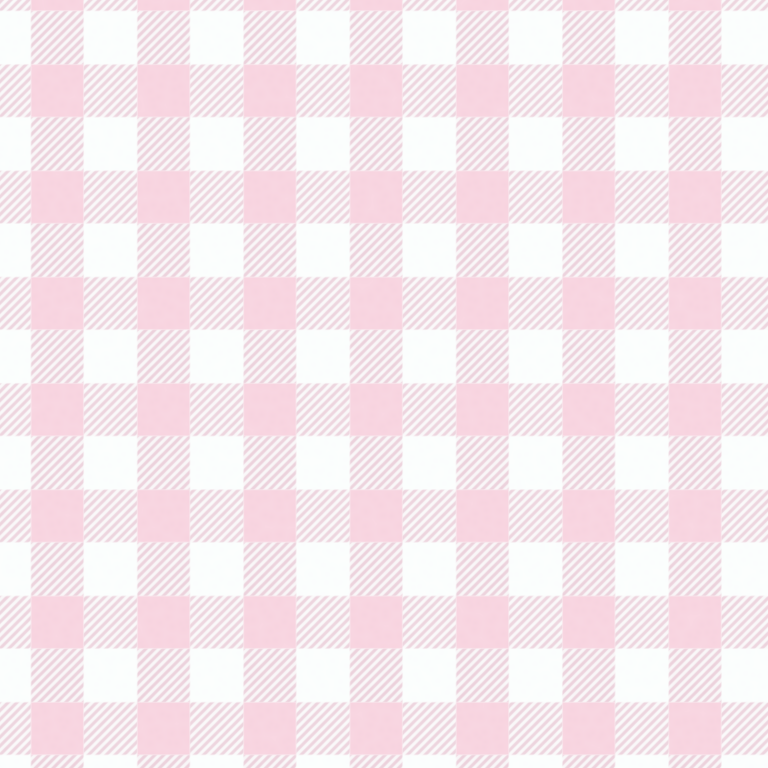
A WebGL 2 fragment shader for this pattern:

```glsl
#version 300 es
precision highp float;
// Pale pink gingham check with diagonal twill hatching where the bands cross white.

uniform vec2 u_resolution;
out vec4 fragColor;

vec2 hash2(vec2 p) {
    p = vec2(dot(p, vec2(127.1, 311.7)), dot(p, vec2(269.5, 183.3)));
    return fract(sin(p) * 4375.85);
}

// Cellular noise: distance to the nearest scattered point
float cellular(vec2 p) {
    vec2 cell = floor(p);
    float nearest = 1.0;
    for (int j = -1; j <= 1; j++) {
        for (int i = -1; i <= 1; i++) {
            vec2 site = cell + vec2(i, j);
            nearest = min(nearest, distance(p, site + hash2(site)));
        }
    }
    return nearest;
}

// Soft-edged band covering the first part of each repeat
vec2 bands(vec2 t, float soft) {
    vec2 d = abs(fract(t - 0.247 + 0.5) - 0.5) - 0.247;
    return 1.0 - smoothstep(-soft, soft, d);
}

void main() {
    vec2 uv = gl_FragCoord.xy / u_resolution;
    float pixel = 1.0 / min(u_resolution.x, u_resolution.y);

    // About 7.23 repeats each way
    vec2 t = (uv - vec2(0.0404, 0.0172)) / 0.1384;
    vec2 band = bands(t, max(0.012, pixel * 5.0));

    // Twill: twelve diagonals per repeat decide which thread is on top
    float wave = 0.5 + 0.5 * cos(6.28318 * 12.0 * (t.x - t.y));
    float warpOnTop = mix(wave, smoothstep(0.15, 0.85, wave), 0.5);
    float columnHatch = band.x * (1.0 - band.y) * mix(0.14, 0.9, warpOnTop);
    float rowHatch = band.y * (1.0 - band.x) * mix(0.10, 0.84, 1.0 - warpOnTop);

    vec3 white = vec3(0.986, 0.995, 0.992);
    vec3 pink = vec3(0.972, 0.835, 0.880);
    vec3 dustyPink = vec3(0.920, 0.805, 0.850);

    vec3 color = mix(white, dustyPink, columnHatch + rowHatch);
    color = mix(color, pink, band.x * band.y);

    // Faint uneven print
    float mottle = cellular(uv * 70.0) - 0.45;
    color += mottle * vec3(0.006, 0.014, 0.011) * (0.3 + 0.7 * max(band.x, band.y));

    fragColor = vec4(clamp(color, 0.0, 1.0), 1.0);
}
```
